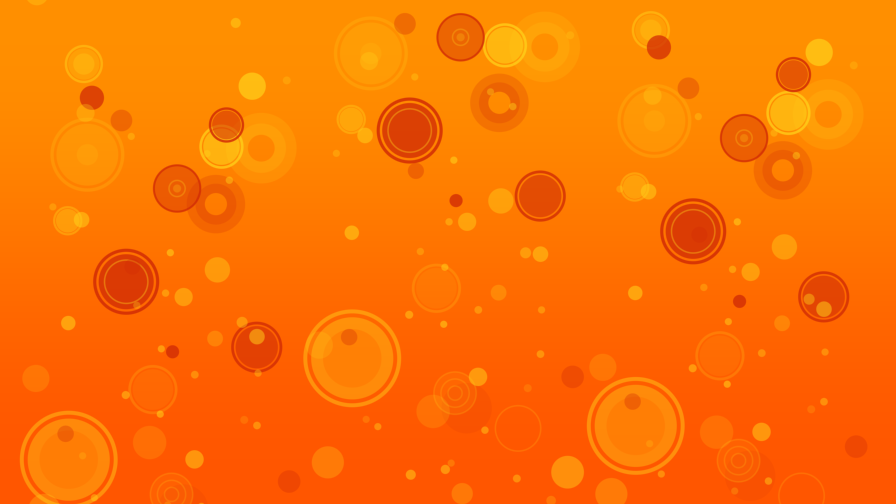
Give the GLSL for this background, as a WebGL 1 fragment shader.

```glsl
precision highp float;
uniform vec2 u_resolution;

const vec3 YELLOW = vec3(1.0, 0.82, 0.1);
const vec3 RED = vec3(0.82, 0.17, 0.02);

vec2 hash2(float n) {
  return fract(sin(vec2(n * 127.1 + 3.7, n * 311.7 + 1.3)) * 43758.5);
}

// Antialiased coverage at distance d from the centre
float disc(float d, float radius) {
  float edge = 0.8 / u_resolution.y;
  return 1.0 - smoothstep(-edge, edge, d - radius);
}

float ring(float d, float radius, float width) {
  return disc(abs(d - radius), 0.5 * width);
}

void blend(inout vec3 color, vec3 tint, float alpha) {
  color = mix(color, tint, alpha);
}

// Outlined disc with a narrow gap inside the rim
void rimmedDisc(inout vec3 color, vec3 tint, float d, float radius, float rim, float fill) {
  blend(color, tint, rim * ring(d, radius * 0.96, 0.003 + 0.05 * radius));
  blend(color, tint, fill * disc(d, radius * 0.84));
}

void donut(inout vec3 color, vec3 tint, float d, float radius, float alpha) {
  blend(color, tint, alpha * (disc(d, radius) - disc(d, radius * 0.38)));
  blend(color, tint, alpha * ring(d, radius * 0.54, radius * 0.32));
}

// Translucent yellow shapes
void paleCluster(inout vec3 color, vec2 p) {
  float d = distance(p, vec2(-0.153, 0.894));
  rimmedDisc(color, YELLOW, d, 0.073, 0.22, 0.2);
  blend(color, YELLOW, 0.14 * disc(d, 0.021));

  donut(color, YELLOW, distance(p, vec2(0.192, 0.907)), 0.07, 0.17);
  donut(color, RED, distance(p, vec2(0.102, 0.796)), 0.058, 0.24);

  d = distance(p, vec2(0.113, 0.91));
  rimmedDisc(color, YELLOW, d, 0.043, 0.75, 0.6);
  d = distance(p, vec2(-0.192, 0.763));
  rimmedDisc(color, YELLOW, d, 0.028, 0.4, 0.4);
  d = distance(p, vec2(-0.16, 1.074));
  rimmedDisc(color, YELLOW, d, 0.037, 0.5, 0.25);
  blend(color, YELLOW, 0.3 * disc(d, 0.021));
  blend(color, YELLOW, 0.7 * disc(distance(p, vec2(0.174, 1.03)), 0.027));

  // Large disc with a warmer core
  d = distance(p, vec2(-0.19, 0.289));
  rimmedDisc(color, YELLOW, d, 0.097, 0.46, 0.4);
  blend(color, vec3(1.0, 0.45, 0.0), 0.5 * disc(d, 0.058));

  // Faint outlines
  d = distance(p, vec2(-0.023, 0.428));
  rimmedDisc(color, YELLOW, d, 0.048, 0.22, 0.1);
  blend(color, RED, 0.13 * disc(distance(p, vec2(0.037, 0.19)), 0.05));
  d = distance(p, vec2(0.014, 0.22));
  blend(color, YELLOW, 0.08 * disc(d, 0.042));
  for (int i = 1; i <= 3; i++) {
    blend(color, YELLOW, 0.2 * ring(d, 0.014 * float(i), 0.003));
  }
  blend(color, YELLOW, 0.2 * ring(distance(p, vec2(0.139, 0.15)), 0.045, 0.003));
}

// Deep red shapes
void darkCluster(inout vec3 color, vec2 p) {
  float d = distance(p, vec2(-0.076, 0.741));
  rimmedDisc(color, RED, d, 0.065, 0.85, 0.78);
  blend(color, YELLOW, 0.4 * ring(d, 0.043, 0.003));

  d = distance(p, vec2(0.025, 0.926));
  blend(color, RED, 0.42 * disc(d, 0.046));
  blend(color, RED, 0.8 * ring(d, 0.046, 0.004));
  blend(color, YELLOW, 0.3 * ring(d, 0.016, 0.003));
  blend(color, YELLOW, 0.25 * disc(d, 0.008));

  rimmedDisc(color, RED, distance(p, vec2(0.183, 0.611)), 0.05, 0.8, 0.6);
  rimmedDisc(color, RED, distance(p, vec2(0.123, 1.052)), 0.034, 0.85, 0.55);
  blend(color, RED, 0.75 * disc(distance(p, vec2(-0.144, 1.106)), 0.024));
  blend(color, RED, 0.8 * disc(distance(p, vec2(0.016, 0.602)), 0.013));
}

// Small dots, denser toward the bottom
void scatterDots(inout vec3 color, vec2 p, float drop) {
  for (int i = 0; i < 44; i++) {
    float n = float(i);
    vec2 place = hash2(n);
    vec2 look = hash2(n + 71.0);
    vec2 center = vec2(0.54 * place.x - 0.27, 1.2 * pow(place.y, 1.5));
    center.y -= drop * (0.02 + 0.05 * look.y);
    float radius = 0.007 + 0.027 * look.x * look.x * look.x;
    float isDark = step(0.86, look.y);
    vec3 tint = mix(YELLOW, RED, isDark);
    float alpha = mix(0.18 + 0.48 * look.y, 0.35, isDark);
    blend(color, tint, alpha * disc(distance(p, center), radius + 0.008 * isDark));
  }
}

void main() {
  vec2 p = (gl_FragCoord.xy - vec2(0.5 * u_resolution.x, 0.0)) / u_resolution.y;
  vec3 color = vec3(1.0, mix(0.338, 0.56, smoothstep(0.05, 0.95, p.y)), 0.0);

  // Three columns of the cluster, the outer ones hanging lower
  for (int i = -1; i <= 1; i++) {
    float column = float(i);
    float drop = abs(column) * (2.5 - 0.5 * column);
    vec2 local = p - vec2(0.5625 * column, 0.0);
    paleCluster(color, local + vec2(0.0, 0.067 * drop));
    darkCluster(color, local + vec2(0.0, 0.1 * drop));
    scatterDots(color, local, drop);
  }
  gl_FragColor = vec4(color, 1.0);
}
```
